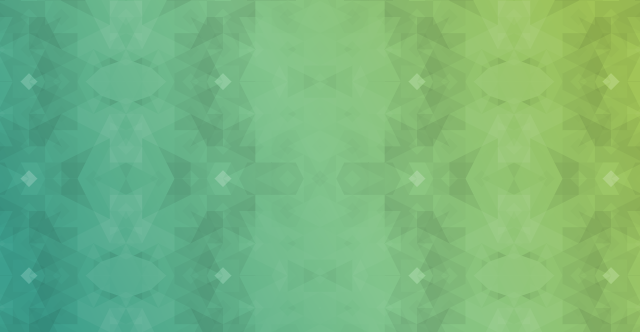
Write a Shadertoy shader that draws this background.

```glsl
const vec3 TEAL  = vec3(0.235, 0.625, 0.555);
const vec3 GREEN = vec3(0.505, 0.770, 0.545);
const vec3 LIME  = vec3(0.630, 0.770, 0.340);
const vec2 GRADIENT = vec2(0.90, 0.25);   // colour change across and up
const float UNIT = 0.0974;                // grid step, in canvas heights
const vec2 FOLD = vec2(6.0, 3.0);         // mirrored cell, in grid steps
const vec2 ORIGIN = vec2(0.0, 0.254);     // mirror crossing, from canvas centre
const float FACET_CONTRAST = 0.125;
const float DIAMOND_RADIUS = 0.26;
const float DIAMOND_CONTRAST = 0.07;
const float ACCENT = 0.20;
const float LENS_LIGHT = 0.06;
const int FACETS_PER_NODE = 2;

float hash(vec3 p) {
    p = fract((p + 17.0) * 0.1031);
    p += dot(p, p.zyx + 33.33);
    return fract((p.x + p.y) * p.z);
}

// Triangle wave: reflects the plane into one cell
vec2 mirrorFold(vec2 p) {
    return abs(mod(p + FOLD, 2.0 * FOLD) - FOLD);
}

float kite(vec2 p, float size) {
    float wedge = max(p.y - 2.0 * p.x, p.x - 2.0 * p.y) * 0.447;
    return max(wedge, max(p.x, p.y) - size);
}

float fan(vec2 p, float size) {
    return max((abs(p.y) - 0.5 * p.x) * 0.894, p.x - size);
}

float diamond(vec2 p) {
    return (abs(p.x) + abs(p.y) - DIAMOND_RADIUS) * 0.707;
}

float lens(vec2 p) {
    p = abs(p);
    return max((p.x + 1.1 * p.y - 1.25) * 0.67, (0.35 * p.x + p.y - 0.7) * 0.94);
}

float fill(float d, float pixel) {
    return clamp(0.5 - d / pixel, 0.0, 1.0);
}

// Overlapping translucent facets that start at the grid nodes
float facets(vec2 p, float pixel) {
    float shade = 0.0;
    vec2 nearest = round(p);
    for (int j = -2; j <= 2; j++)
    for (int i = -2; i <= 2; i++) {
        vec2 node = nearest + vec2(i, j);
        for (int k = 0; k < FACETS_PER_NODE; k++) {
            float seed = float(k) * 7.0;
            vec2 flip = vec2(hash(vec3(node, seed)), hash(vec3(node, seed + 1.0)));
            vec2 q = (p - node) * (2.0 * step(0.5, flip) - 1.0);
            if (hash(vec3(node, seed + 2.0)) > 0.5) q = q.yx;
            float size = 1.0 + 0.5 * step(0.5, hash(vec3(node, seed + 3.0)));
            float d = hash(vec3(node, seed + 4.0)) > 0.35 ? kite(q, size) : fan(q, size);
            shade += (hash(vec3(node, seed + 5.0)) - 0.5) * fill(d, pixel);
        }
    }
    return shade * FACET_CONTRAST;
}

// One small diamond per node, with bright ones halfway between mirrors
float diamonds(vec2 p, float pixel) {
    vec2 node = round(p);
    float strength = (hash(vec3(node, 40.0)) - 0.35) * DIAMOND_CONTRAST;
    if (node.x == 3.0 && mod(node.y, 3.0) == 0.0) strength = ACCENT;
    return strength * fill(diamond(p - node), pixel);
}

void mainImage(out vec4 fragColor, in vec2 fragCoord) {
    vec2 uv = fragCoord / iResolution.xy;
    vec2 centred = (fragCoord - 0.5 * iResolution.xy) / iResolution.y;
    float pixel = 1.0 / (UNIT * iResolution.y);

    // Diagonal gradient
    float t = clamp(0.5 + dot(uv - 0.5, GRADIENT), 0.0, 1.0);
    vec3 color = t < 0.5 ? mix(TEAL, GREEN, t * 2.0) : mix(GREEN, LIME, t * 2.0 - 1.0);

    // Mirrored facet pattern
    vec2 p = mirrorFold((centred - ORIGIN) / UNIT);
    float lensMask = fill(lens(p - vec2(FOLD.x, 0.0)), pixel);
    float shade = facets(p, pixel) * (1.0 - 0.7 * lensMask);
    shade += diamonds(p, pixel) * (1.0 - lensMask) + LENS_LIGHT * lensMask;

    // Light facets tint to white, dark ones to black
    color = mix(color, vec3(step(0.0, shade)), abs(shade));
    fragColor = vec4(color, 1.0);
}
```
